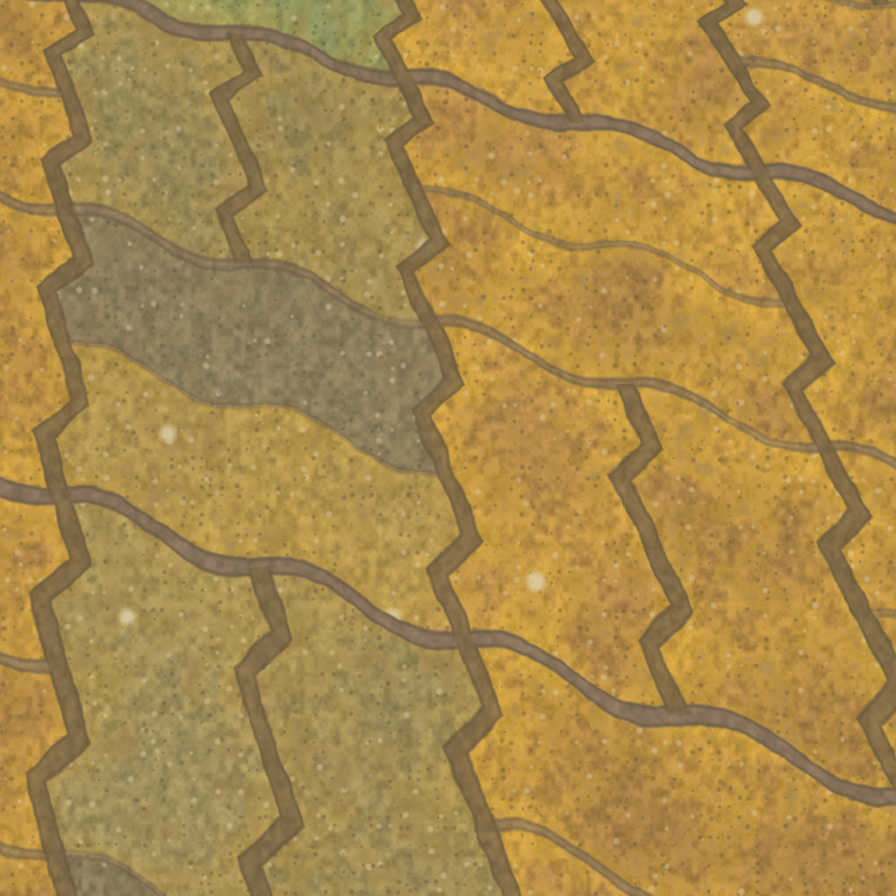
Give the GLSL for this texture, as a WebGL 1 fragment shader.

```glsl
precision highp float;
uniform vec2 u_resolution;

const vec3 OLIVE = vec3(0.60, 0.54, 0.35);
const vec3 GREY = vec3(0.53, 0.48, 0.35);
const vec3 STRAW = vec3(0.68, 0.57, 0.31);
const vec3 MOSS = vec3(0.52, 0.56, 0.37);
const vec3 OCHRE = vec3(0.68, 0.52, 0.28);
const vec3 GOLD = vec3(0.83, 0.65, 0.25);
const vec3 UMBER = vec3(0.50, 0.41, 0.29);
const vec3 SIDE_JOINT = vec3(0.49, 0.41, 0.28);
const vec3 CROSS_JOINT = vec3(0.53, 0.45, 0.36);
const vec3 RIM = vec3(0.39, 0.33, 0.22);
const vec3 GRIT = vec3(0.86, 0.80, 0.64);

const vec2 COLUMN_START = vec2(0.077, 0.061);  // far, near
const vec2 COLUMN_WIDTH = vec2(0.363, 0.489);  // far, near
const float SLANT = 0.85;
const float ZIGZAG = 0.05;
const float WAVE = 0.08;
const float SIDE_HALF = 0.0125;
const float CROSS_HALF = 0.0095;
const float SOFT = 0.0025;

float hash(vec2 p) {
  vec3 q = fract(p.xyx * vec3(0.1031, 0.1030, 0.0973));
  q += dot(q, q.yzx + 33.33);
  return fract((q.x + q.y) * q.z);
}

float noise(vec2 p) {
  vec2 i = floor(p);
  vec2 f = fract(p);
  f = f * f * (3.0 - 2.0 * f);
  return mix(mix(hash(i), hash(i + vec2(1.0, 0.0)), f.x),
             mix(hash(i + vec2(0.0, 1.0)), hash(i + 1.0), f.x), f.y);
}

float fbm(vec2 p) {
  float sum = 0.0;
  float gain = 0.5;
  for (int k = 0; k < 4; k++) {
    sum += gain * noise(p);
    p = p * 2.03 + 17.3;
    gain *= 0.5;
  }
  return sum / 0.9375;
}

// Long rise and short fall, from -1 to 1
float zigzag(float v) {
  float s = fract(v - 0.65);
  return 2.0 * min(s / 0.71, (1.0 - s) / 0.29) - 1.0;
}

// 1 inside, 0 outside
float inside(float d, float soft) {
  return 1.0 - smoothstep(-soft, soft, d);
}

// Round grains, at most one in each cell
float grains(vec2 p, float scale, float density) {
  vec2 cell = floor(p * scale);
  float pick = hash(cell + scale);
  vec2 centre = 0.3 + 0.4 * vec2(hash(cell + 5.1), hash(cell + 9.7));
  float radius = mix(0.10, 0.26, hash(cell + 2.3));
  return step(pick, density) * inside(length(fract(p * scale) - centre) - radius, 0.12);
}

void main() {
  vec2 p = gl_FragCoord.xy / u_resolution;
  vec2 q = p + 0.008 * (vec2(fbm(p * 32.0), fbm(p * 32.0 + 40.0)) - 0.5);

  // Perspective: x counts columns, y counts half cells
  float near = 1.0 - q.y;
  float width = mix(COLUMN_WIDTH.x, COLUMN_WIDTH.y, near);
  float depth = sqrt(25.0 + 100.0 * (near + 0.0065)) - 5.0;
  float u = (q.x - mix(COLUMN_START.x, COLUMN_START.y, near)) / width;
  float v = depth - SLANT * u;
  vec2 grid = vec2(u - ZIGZAG * zigzag(v), v + WAVE * sin(12.56637 * u));

  // Basket weave: upright pairs alternate with flat pairs
  float column = floor(grid.x);
  float upright = 1.0 - mod(column + floor(grid.y * 0.5), 2.0);
  vec2 size = mix(vec2(1.0), vec2(0.5, 2.0), upright);
  vec2 block = floor(grid / size) * size;
  vec2 local = grid - block;
  vec2 edge = min(local, size - local) * vec2(width, 0.095 + 0.019 * depth);

  // Joints, with some cross joints worn or filled
  float scale = width / 0.42;
  float wear = fbm(p * 11.0 + 3.0);
  float row = floor(grid.y + 0.5);
  float open = mod(row, 4.0) < 0.5 ? 1.0 : mix(0.4, 0.8, hash(vec2(column, row) + 30.0));
  float side = edge.x - SIDE_HALF * scale * mix(0.8, 1.15, wear);
  float cross = edge.y - CROSS_HALF * scale * open * mix(0.75, 1.2, wear);
  float sideMask = inside(side, SOFT) * mix(0.8, 1.0, wear);
  float crossMask = inside(cross, SOFT) * open * smoothstep(0.1, 0.5, wear + 0.3 * near);
  float gap = min(side, cross);

  // Block colours
  float olive = 1.0 - step(0.5, mod(column, 3.0));
  vec3 flatColour = mix(GREY, STRAW, mod(block.y, 2.0));
  vec3 cool = mix(flatColour, OLIVE, upright);
  cool = mix(cool, MOSS, 1.0 - step(0.0, grid.y));
  vec3 colour = mix(OCHRE, cool, olive);
  colour *= 0.96 + 0.08 * hash(block + 71.0);

  // Stains, golden rims and rough grain
  float patches = fbm(p * 9.0 + block * 3.7);
  float mottle = fbm(p * 42.0);
  float grain = fbm(p * vec2(125.0, 105.0));
  float rim = exp(-max(gap, 0.0) * 38.0);
  float plain = olive * (1.0 - upright) * (1.0 - mod(block.y, 2.0));
  float gold = smoothstep(0.35, 0.8, 0.5 * patches + 0.5 * mottle + 0.2 * rim);
  colour = mix(colour, GOLD, gold * mix(0.9, 0.35, olive) * (1.0 - 0.9 * plain));
  colour = mix(colour, UMBER, 0.55 * smoothstep(0.53, 0.78, 0.6 * mottle + 0.4 * grain));
  colour *= 1.0 + 0.42 * (grain - 0.5);

  // Pale and dark grit
  colour = mix(colour, GRIT, 0.45 * grains(p, 72.0, 0.12));
  colour = mix(colour, RIM, 0.40 * grains(p + 0.37, 95.0, 0.20));
  colour = mix(colour, GRIT, 0.85 * grains(p + 0.13, 24.0, 0.018));

  // Joint filling with dark shoulders
  float rough = 0.86 + 0.28 * grain;
  float shoulder = 1.0 - smoothstep(0.0, 0.005, abs(gap + 0.0015));
  colour = mix(colour, CROSS_JOINT * rough, crossMask);
  colour = mix(colour, SIDE_JOINT * rough, sideMask);
  colour = mix(colour, RIM, 0.55 * shoulder * max(sideMask, crossMask));

  gl_FragColor = vec4(colour, 1.0);
}
```
